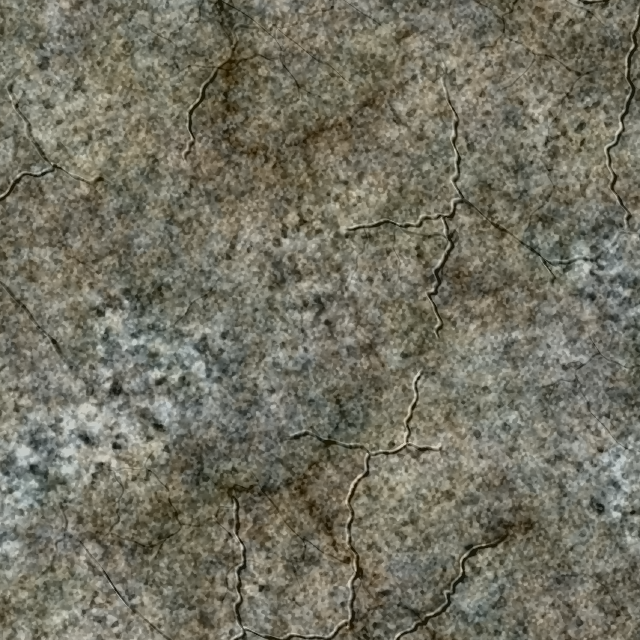
This texture is drawn by a Shadertoy shader. Its source:

```glsl
// Weathered grey-brown stone: layered cellular noise gives the gritty mottling,
// warped Voronoi borders give embossed cracks, fine hairlines and the
// broad brown stains that gather around deep fissures.

vec3 hash3(vec2 cell) {
    vec3 h = vec3(dot(cell, vec2(127.1, 311.7)),
                  dot(cell, vec2(269.5, 183.3)),
                  dot(cell, vec2(419.2, 371.9)));
    return fract(sin(h) * 43758.5);
}

// Soft cellular noise: random cell values blended by distance, 0 to 1
float cellTone(vec2 p) {
    vec2 cell = floor(p), f = p - cell;
    float sum = 0.0, total = 0.0;
    for (int y = -1; y <= 1; y++)
    for (int x = -1; x <= 1; x++) {
        vec2 o = vec2(x, y);
        vec3 h = hash3(cell + o);
        vec2 d = o + h.xy - f;
        float w = exp(-6.0 * dot(d, d));
        sum += w * h.z;
        total += w;
    }
    return sum / total;
}

// Distance to the border between the two nearest cells
float cellBorder(vec2 p) {
    vec2 cell = floor(p), f = p - cell;
    vec2 a = vec2(8.0), b = vec2(9.0);
    for (int y = -1; y <= 1; y++)
    for (int x = -1; x <= 1; x++) {
        vec2 o = vec2(x, y);
        vec2 d = o + hash3(cell + o).xy - f;
        if (dot(d, d) < dot(a, a)) { b = a; a = d; }
        else if (dot(d, d) < dot(b, b)) b = d;
    }
    return dot(0.5 * (a + b), normalize(b - a));
}

// Layered sines that make straight borders wander and splinter
vec2 jagged(vec2 p) {
    p += 0.030 * sin(p.yx * vec2(9.0, 11.0) + vec2(1.0, 4.0));
    p += 0.010 * sin(p.yx * vec2(33.0, 27.0) + p * 14.0);
    p += 0.004 * sin(p.yx * vec2(91.0, 83.0) + p * 37.0);
    p += 0.002 * sin(p.yx * vec2(207.0, 183.0) + p * 90.0);
    return p;
}

float crackDepth(vec2 p, float scale, float width) {
    float d = cellBorder(jagged(p) * scale + 3.7) / scale;
    return 1.0 - smoothstep(0.15 * width, width, d);
}

void mainImage(out vec4 fragColor, in vec2 fragCoord) {
    vec2 p = fragCoord / iResolution.y;
    vec2 bent = jagged(p);

    // Mottling, from wide clouds down to grit
    float cloud = cellTone(bent * 3.0 + 11.0) - 0.5;
    float blotch = cellTone(bent * 8.0 + 23.0) - 0.5;
    float mottle = cellTone(bent * vec2(21.0, 16.0) + 5.0) - 0.5;
    float lump = cellTone(p * 47.0 + 31.0) - 0.5;
    float grain = cellTone(p * 104.0 + 47.0) - 0.5;
    float grit = cellTone(p * 215.0 + 59.0) - 0.5;
    float tone = 0.455 + 0.12 * cloud + 0.13 * blotch + 0.14 * mottle
               + 0.15 * lump + 0.21 * grain + 0.28 * grit;

    // Pale, strongly pitted patches
    float pitted = smoothstep(0.68, 0.88, cellTone(bent * 4.5 + 71.0));
    tone += pitted * (0.04 + 0.22 * lump + 0.18 * grain);

    // Dark specks
    float speck = smoothstep(0.2, 0.38, -grain) * smoothstep(-0.1, 0.3, blotch + mottle);
    tone -= 0.12 * speck;

    // Brown stains around deep fissures
    float fissure = cellBorder(bent * 2.6 + 17.0) / 2.6;
    float stainMask = smoothstep(0.52, 0.72, cellTone(bent * 3.4 + 83.0));
    float stain = stainMask * exp(-24.0 * fissure) * clamp(0.7 + mottle + lump, 0.0, 1.2);
    tone -= 0.17 * stain + 0.13 * stainMask * exp(-220.0 * fissure);

    // Embossed cracks lit from one side
    vec2 light = vec2(0.0015, -0.0012);
    float crackMask = smoothstep(0.47, 0.6, cellTone(p * 4.0 + 97.0));
    float relief = crackDepth(p + light, 3.6, 0.0045) - crackDepth(p - light, 3.6, 0.0045);
    float crack = crackDepth(p, 3.6, 0.0045);
    tone += crackMask * (0.3 * relief - 0.17 * crack);

    // Faint hairlines
    float hairMask = smoothstep(0.55, 0.75, cellTone(p * 7.0 + 41.0));
    tone -= 0.13 * hairMask * crackDepth(p + 0.3, 9.0, 0.0028);

    // Warm and cool tints, with a trace of moss
    float warmth = 0.07 * (cellTone(bent * 6.0 + 67.0) - 0.5)
                 + 0.06 * (cellTone(p * 38.0 + 89.0) - 0.5)
                 + 0.04 * stain - 0.03 * pitted;
    float moss = 0.03 * (cellTone(bent * 12.0 + 29.0) - 0.5);
    tone = clamp(tone, 0.1, 0.8);
    vec3 stone = tone + vec3(0.0, -0.006, -0.062);
    stone += warmth * vec3(0.5, 0.0, -0.6) + moss * vec3(-0.3, 0.3, -0.4);

    fragColor = vec4(clamp(stone, 0.0, 1.0), 1.0);
}
```
